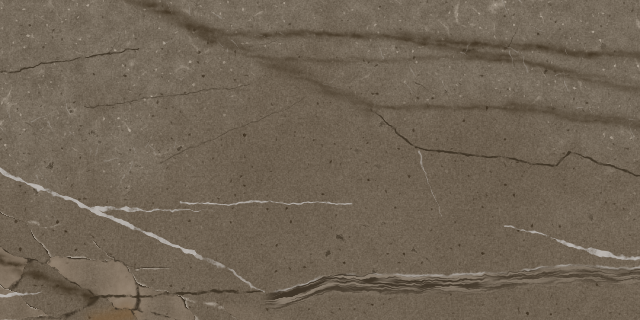
Give the GLSL for this texture, as a WebGL 1 fragment shader.

```glsl
precision highp float;
uniform vec2 u_resolution;

vec2 hash2(vec2 p) {
  vec3 q = fract(p.xyx * vec3(.1031, .103, .0973));
  q += dot(q, q.yzx + 33.33);
  return fract((q.xx + q.yz) * q.zy);
}

float corner(vec2 cell, vec2 offset) {
  return dot(hash2(cell) * 2. - 1., offset);
}

// Gradient noise
float noise(vec2 p) {
  vec2 i = floor(p), f = fract(p), e = vec2(1, 0);
  vec2 u = f * f * (3. - 2. * f);
  return mix(mix(corner(i, f), corner(i + e, f - e), u.x),
    mix(corner(i + e.yx, f - e.yx), corner(i + 1., f - 1.), u.x), u.y);
}

vec2 wobble(vec2 p) {
  return vec2(noise(p), noise(p + 31.));
}

float fbm(vec2 p) {
  float sum = 0., gain = 1.;
  for (int i = 0; i < 5; i++) {
    sum += gain * noise(p);
    p = mat2(1.6, 1.2, -1.2, 1.6) * p + 7.3;
    gain *= .6;
  }
  return sum;
}

// Distance to a segment, and position along it
vec2 segment(vec2 p, vec4 s) {
  vec2 d = s.zw - s.xy;
  float t = clamp(dot(p - s.xy, d) / dot(d, d), 0., 1.);
  return vec2(length(p - s.xy - d * t), t);
}

// Sharp stroke with half width from a to b
float vein(vec2 p, vec4 s, float a, float b) {
  vec2 d = segment(p, s);
  float edge = .7 / u_resolution.y;
  return 1. - smoothstep(-edge, edge, d.x - mix(a, b, d.y));
}

// Soft stained stroke
float band(vec2 p, vec4 s, float w) {
  float r = segment(p, s).x / w;
  return exp(-r * r);
}

vec2 neighbour(int k) {
  return vec2(mod(float(k), 3.), floor((float(k) + .5) / 3.)) - 1.;
}

// Scattered hairlines, one per grid cell
float scratches(vec2 p, float scale, float spread) {
  float ink = 0.;
  for (int k = 0; k < 9; k++) {
    vec2 cell = floor(p * scale) + neighbour(k);
    vec2 s = hash2(cell + 41.), mid = (cell + hash2(cell + scale)) / scale;
    float angle = .45 + (s.x - .5) * spread;
    vec2 reach = vec2(cos(angle), sin(angle)) * (.15 + .6 * s.y) / scale;
    ink = max(ink, vein(p, vec4(mid - reach, mid + reach), .0018, -.002));
  }
  return ink;
}

// Angular shards: gap to the border, then two random tones
vec3 shards(vec2 p) {
  float near = 9., next = 9.;
  vec2 tone = vec2(0);
  for (int k = 0; k < 9; k++) {
    vec2 cell = floor(p) + neighbour(k);
    float d = length(cell + hash2(cell + 5.) - p);
    next = min(next, max(near, d));
    if (d < near) { near = d; tone = hash2(cell + 19.); }
  }
  return vec3(next - near, tone);
}

void main() {
  vec2 p = gl_FragCoord.xy / u_resolution.y;
  vec2 q = p + .016 * wobble(p * 8.) + .008 * wobble(p * 34.) + .004 * wobble(p * 90.);
  float cloud = fbm(p * 3.), detail = fbm(p * 22. + 9.), patchy = noise(p * 9.);

  // Stone body, rougher above and to the left
  float rough = smoothstep(-.2, .25, p.y - .62 + .16 * cos(3.1 * p.x) + .35 * cloud);
  vec3 col = mix(vec3(.432, .382, .32), vec3(.462, .418, .36), rough);
  col += .02 * cloud + mix(.025, .06, rough) * detail;
  col += .06 * noise(p * 115.) + .07 * noise(p * 220.);
  col += .16 * smoothstep(.3, .6, noise(p * 85. + 3.)) * (.25 + rough);
  col -= .16 * smoothstep(.32, .6, noise(p * 70. + 50.));
  float thread = abs(noise(q * 13. + 4.)) + .4 * abs(noise(q * 5.));
  col += .11 * rough * smoothstep(.07, .0, thread) * smoothstep(-.2, .3, detail);

  // Pale broken shards in the lower left
  vec3 shard = shards(mat2(3.6, 4.6, -1.7, 9.9) * (q + .02 * wobble(p * 17.)));
  float broken = smoothstep(0., .05, .38 - .4 * p.x - p.y + .06 * cloud);
  col = mix(col, vec3(.57, .505, .435) + .06 * detail,
    broken * smoothstep(.3, .7, shard.y) * clamp(.55 + patchy, 0., 1.));
  col = mix(col, vec3(.5, .36, .2), .5 * band(q, vec4(.3, 0, .4, .015), .03));
  col = mix(col, mix(vec3(.24, .2, .15), vec3(.64, .6, .55), step(.7, shard.z)),
    broken * smoothstep(-.25, .3, detail) * (1. - smoothstep(.01, .09, shard.x)));

  // Brown stained bands with streaks
  float stain = band(q, vec4(.4, 1.02, .66, .89), .024)
    + .6 * band(q, vec4(.66, .89, 1.15, .66), .024)
    + .9 * band(q, vec4(.6, .9, 1.25, .885), .012)
    + band(q, vec4(1.25, .885, 2.05, .82), .015)
    + .7 * band(q, vec4(1.28, .88, 2.05, .71), .018)
    + .5 * band(q, vec4(.9, .81, 1.62, .82), .009)
    + .7 * band(q, vec4(1.15, .66, 1.6, .67), .009)
    + .7 * band(q, vec4(1.6, .67, 2.05, .6), .022)
    + band(q, vec4(0, .19, .28, .07), .02);
  float streak = noise(vec2(q.x * 6., (q.y + .15 * q.x) * 75.));
  col = mix(col, vec3(.27, .22, .155),
    min(stain, 1.) * clamp(.65 + .8 * streak + .7 * detail, 0., 1.));

  // Thin dark cracks
  float crack = vein(q, vec4(1.15, .66, 1.3, .535), .002, .003)
    + vein(q, vec4(1.3, .535, 1.74, .485), .003, .003)
    + vein(q, vec4(1.74, .485, 1.78, .525), .003, .003)
    + vein(q, vec4(1.78, .525, 2.05, .43), .003, .003)
    + vein(q, vec4(0, .77, .43, .85), .002, .002)
    + .7 * vein(q, vec4(.27, .665, .78, .735), .002, .001)
    + .5 * vein(q, vec4(.5, .49, .95, .69), .002, .001)
    + vein(q, vec4(.28, .07, .82, .095), .004, .003)
    + scratches(q, 5., 2.4) * smoothstep(-.2, .3, patchy) * (.15 + .7 * rough);
  crack *= smoothstep(-.6, .1, detail);
  crack += .8 * smoothstep(.4, .7, detail) * smoothstep(0., .3, cloud);
  col = mix(col, vec3(.23, .19, .135), .9 * min(crack, 1.));

  // Layered seam along the bottom
  float top = .085 + .055 * smoothstep(.83, 1.05, q.x) + .028 * smoothstep(1.4, 1.8, q.x);
  float depth = (top - q.y) / .065, start = smoothstep(.81, .87, p.x);
  float seam = start * smoothstep(-.03, .06, depth) * (1. - smoothstep(.5, 1.1, depth));
  float layers = noise(vec2(q.x * 5., depth * 5.)) + noise(vec2(q.x * 16., depth * 13.));
  col = mix(col, mix(vec3(.23, .19, .14), vec3(.55, .5, .44), smoothstep(-.35, .4, layers)),
    seam * mix(.9, .6, smoothstep(1.2, 1.8, p.x)));
  float rim = start * exp(-depth * depth * 330.) * smoothstep(-.3, .2, noise(p * 16.));

  // White calcite veins and flecks
  float w = .006 + .008 * noise(p * 34.);
  float white = vein(q, vec4(-.02, .475, .29, .345), w, w)
    + vein(q, vec4(.29, .345, .6, .21), w, w)
    + .7 * vein(q, vec4(.6, .21, .83, .09), w, w * .3)
    + vein(q, vec4(.29, .352, .74, .341), w, -.002)
    + vein(q, vec4(.57, .365, 1.1, .367), w * .4, w * .3)
    + vein(q, vec4(1.58, .3, 1.84, .215), w * .2, w)
    + vein(q, vec4(1.84, .215, 2.05, .185), w * 1.4, w)
    + vein(q, vec4(-.02, .075, .13, .092), w * 1.4, 0.)
    + .6 * vein(q, vec4(1.31, .52, 1.38, .32), w * .5, 0.)
    + .35 * scratches(q, 13., 5.) * smoothstep(-.1, .3, cloud + patchy) * (.15 + rough);
  white = min(white + .75 * rim, 1.) * smoothstep(-.8, .0, detail);
  col = mix(col, vec3(.7, .68, .66) + .08 * detail, white);

  gl_FragColor = vec4(col, 1);
}
```
